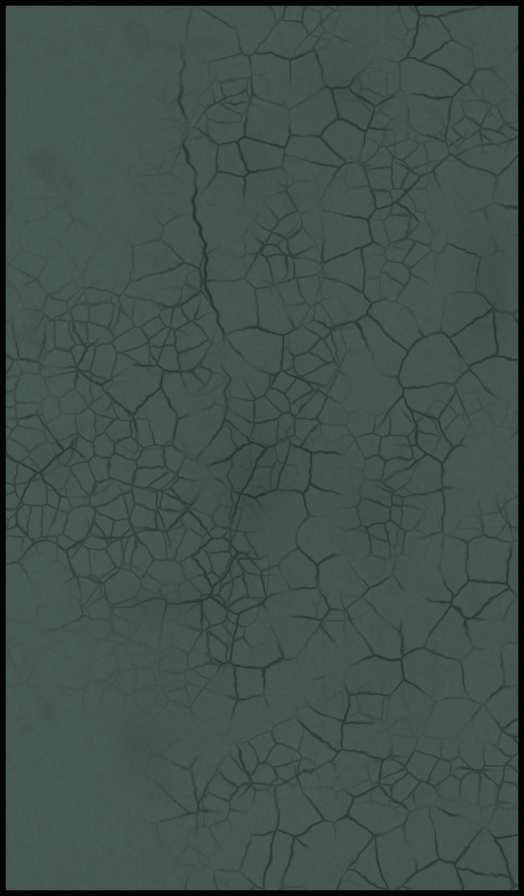
Give the GLSL for this texture, as a Shadertoy shader.

```glsl
// Aged grey-green plaster with a fine net of cracks, framed by a thin black edge.
// Cracks are warped Voronoi borders at two scales, faded in and out by gradient
// noise; a long wandering fissure and soft stains lie over a faint grain.

vec2 hash2(vec2 p) {
    vec3 q = fract(vec3(p.xyx) * vec3(0.1031, 0.1030, 0.0973));
    q += dot(q, q.yzx + 33.33);
    return fract((q.xx + q.yz) * q.zy);
}

float corner(vec2 cell, vec2 offset, vec2 f) {
    return dot(hash2(cell + offset) * 2.0 - 1.0, f - offset);
}

// Gradient noise, roughly -0.7 to 0.7
float noise(vec2 p) {
    vec2 i = floor(p), f = fract(p);
    vec2 u = f * f * f * (f * (f * 6.0 - 15.0) + 10.0);
    return mix(mix(corner(i, vec2(0, 0), f), corner(i, vec2(1, 0), f), u.x),
               mix(corner(i, vec2(0, 1), f), corner(i, vec2(1, 1), f), u.x), u.y);
}

float fbm(vec2 p) {
    float sum = 0.0, amp = 0.6;
    for (int i = 0; i < 4; i++) {
        sum += amp * noise(p);
        p = mat2(1.6, 1.2, -1.2, 1.6) * p + 7.3;
        amp *= 0.55;
    }
    return sum;
}

// Distance to the nearest Voronoi border, in cells
float cellBorder(vec2 p) {
    vec2 i = floor(p), f = fract(p), nearest = vec2(0), home = vec2(0);
    float best = 9.0, border = 9.0;
    for (int y = -1; y <= 1; y++)
    for (int x = -1; x <= 1; x++) {
        vec2 g = vec2(x, y), r = g + hash2(i + g) - f;
        if (dot(r, r) < best) { best = dot(r, r); nearest = r; home = g; }
    }
    for (int y = -2; y <= 2; y++)
    for (int x = -2; x <= 2; x++) {
        vec2 g = home + vec2(x, y), r = g + hash2(i + g) - f, d = r - nearest;
        if (dot(d, d) > 1e-4) border = min(border, dot(0.5 * (r + nearest), normalize(d)));
    }
    return border;
}

// Soft dark line of a given half width
float line(float dist, float halfWidth, float pixel) {
    return 1.0 - smoothstep(0.0, halfWidth + pixel, dist);
}

// Elliptical patch, 1 at its centre
float patchMask(vec2 p, vec2 centre, vec2 radius) {
    return exp(-dot((p - centre) / radius, (p - centre) / radius));
}

void mainImage(out vec4 fragColor, in vec2 fragCoord) {
    vec2 p = fragCoord / iResolution.x;
    float height = iResolution.y / iResolution.x;
    float pixel = 1.0 / iResolution.x;

    // Plaster: broad tone, mottling and grain
    float broad = fbm(p * 3.0 + 4.0);
    float fine = fbm(p * 38.0);
    float tone = 1.0 + 0.035 * broad + 0.045 * fine + 0.05 * noise(p * 140.0);
    tone += 0.025 * (1.0 - smoothstep(0.0, 0.45, p.x));

    // Stains with ragged outlines
    vec2 q = p + 0.05 * vec2(fbm(p * 9.0), fbm(p * 9.0 + 31.0));
    float stain = patchMask(q, vec2(0.48, 0.79), vec2(0.08, 0.13))
                + patchMask(q, vec2(0.93, 1.17), vec2(0.05, 0.11))
                + 0.8 * patchMask(q, vec2(0.71, 0.74), vec2(0.07, 0.08))
                + patchMask(q, vec2(0.27, 0.29), vec2(0.04, 0.05))
                + 0.8 * patchMask(q, vec2(0.33, 0.56), vec2(0.08, 0.04))
                + 0.7 * patchMask(q, vec2(0.65, 1.54), vec2(0.07, 0.07))
                + 0.7 * patchMask(q, vec2(0.10, 0.83), vec2(0.05, 0.04));
    stain += 0.8 * smoothstep(0.15, 0.5, fbm(p * 7.0 + 12.0));
    tone -= 0.10 * stain * (0.75 + 0.8 * fine);

    // Crack net: absent at upper and lower left, denser at middle left
    float leftNet = patchMask(p, vec2(0.18, 0.85), vec2(0.36, 0.33));
    float rightNet = smoothstep(0.25, 0.48, p.x + 0.12 * broad);
    float net = clamp(rightNet + 1.3 * leftNet, 0.0, 1.0);
    vec2 w = p + 0.014 * vec2(noise(p * 17.0), noise(p * 17.0 + 50.0))
               + 0.004 * vec2(noise(p * 70.0), noise(p * 70.0 + 20.0));
    float wide = line(cellBorder(w * 13.0) / 13.0, 0.0026, pixel);
    float small = line(cellBorder(w * 23.0 + 9.0) / 23.0, 0.0020, pixel);
    float wideFade = smoothstep(-0.28, 0.22, noise(p * 8.0 + 3.0) + 0.4 * noise(p * 25.0));
    float smallFade = smoothstep(-0.05, 0.35, noise(p * 6.0 + 70.0) + 0.35 * leftNet);
    float cracks = net * max(wide * wideFade, 0.75 * small * smallFade);

    // Long fissure, strongest near the top
    float path = 0.44 - 0.095 * smoothstep(0.85, 1.6, p.y)
               + 0.035 * noise(vec2(p.y * 9.0, 2.0)) + 0.016 * noise(vec2(p.y * 38.0, 8.0));
    float upper = smoothstep(0.85, 1.2, p.y);
    float fissure = line(abs(p.x - path), 0.0025 + 0.003 * upper * (0.6 + noise(p * 30.0)), pixel);
    fissure *= smoothstep(0.4, 0.6, p.y) * (1.0 - smoothstep(1.5, 1.66, p.y));
    fissure *= (0.5 + 0.5 * upper) * smoothstep(-0.35, 0.15, noise(p * 14.0 + 5.0));
    tone -= max(0.30 * cracks, 0.38 * fissure);

    // Black frame
    vec2 edge = min(p, vec2(1.0, height) - p);
    float inside = smoothstep(0.0095, 0.0095 + 1.5 * pixel, min(edge.x, edge.y));
    vec3 plaster = vec3(0.275, 0.336, 0.315) * tone;
    fragColor = vec4(mix(vec3(0.005, 0.012, 0.011), plaster, inside), 1.0);
}
```
